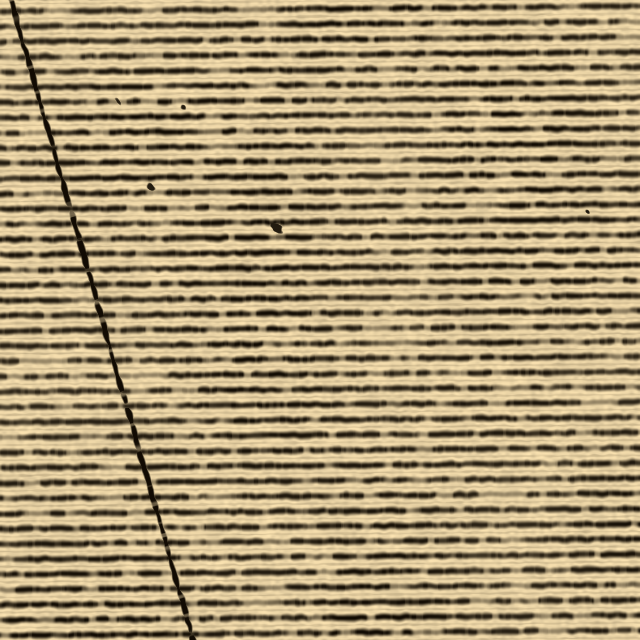
Write a WebGL 2 fragment shader that draws this pattern.

```glsl
#version 300 es
precision highp float;
// Fine, worn horizontal ruling on tan paper, crossed by one slanted stroke and a few specks.

#define ROWS 42.05        // ruled lines up the canvas
#define ROW_PHASE 0.30    // offset of the first line, in rows
#define TILT 0.008        // rise of the lines per canvas width
#define LINE_REACH 0.335  // soft half width of a line, in rows
#define DASH_RATE 62.0    // ink breaks across the canvas
#define WEAR 0.55         // ink lost in a break
#define GRAIN 0.09        // paper mottling
#define STROKE_HALF 0.0042
#define PAPER vec3(0.93, 0.84, 0.655)
#define SHADE vec3(0.77, 0.69, 0.53)
#define INK vec3(0.07, 0.045, 0.01)

uniform vec2 u_resolution;
out vec4 fragColor;

// Integer hash of a lattice cell, 0 to 1
float hash(vec2 cell) {
    uvec2 q = uvec2(ivec2(cell)) * uvec2(1597334673u, 3812015801u);
    uint n = (q.x ^ q.y) * 1597334673u;
    n = (n ^ (n >> 15)) * 2246822519u;
    n ^= n >> 13;
    return float(n >> 8) / 16777216.0;
}

float noise(vec2 p) {
    vec2 i = floor(p), f = fract(p);
    f = f * f * (3.0 - 2.0 * f);
    return mix(mix(hash(i), hash(i + vec2(1, 0)), f.x),
               mix(hash(i + vec2(0, 1)), hash(i + vec2(1, 1)), f.x), f.y);
}

// Ink coverage of the ruled lines; gap returns the distance from a line in rows
float ruledLines(vec2 uv, out float gap) {
    float row = (uv.y - TILT * uv.x) * ROWS - ROW_PHASE + 0.5;
    float id = floor(row);
    float wobble = 0.09 * (noise(vec2(uv.x * 85.0, id + 200.0)) - 0.5);
    gap = abs(fract(row) - 0.5 + wobble);

    // Short breaks, finer nicks and broad patches of fading
    float dash = noise(vec2(uv.x * DASH_RATE + 9.0 * hash(vec2(id, 77)), id));
    float nick = noise(vec2(uv.x * 170.0, id + 400.0));
    float fade = noise(uv * 5.0 + 31.0);
    float strength = 1.0 - WEAR * smoothstep(0.42, 0.08, dash);
    strength *= 0.85 + 0.15 * smoothstep(0.1, 0.6, nick);
    strength *= mix(0.86, 1.04, fade);

    float reach = LINE_REACH + 0.10 * (dash - 0.5) + 0.05 * (nick - 0.5);
    return min(strength, 1.0) * smoothstep(reach, 0.02, gap);
}

// Slanted stroke from the top left to the lower edge, with rough sides
float slantedStroke(vec2 uv, float soft) {
    vec2 foot = vec2(0.302, 0.0), along = normalize(vec2(-0.285, 1.0));
    vec2 rel = uv - foot;
    float across = rel.x * along.y - rel.y * along.x;
    float t = dot(rel, along);
    across += 0.0022 * (noise(vec2(t * 90.0, 611)) - 0.5);
    float halfWidth = STROKE_HALF * mix(0.65, 1.25, noise(vec2(t * 60.0, 633)));
    float pale = 1.0 - 0.45 * smoothstep(0.3, 0.05, noise(vec2(t * 100.0, 655)));
    return pale * smoothstep(halfWidth + soft, halfWidth - soft, abs(across));
}

// Stray blots: position and radius
float specks(vec2 uv, float soft) {
    vec3 blots[5] = vec3[5](vec3(0.236, 0.707, 0.0065), vec3(0.432, 0.645, 0.0085),
        vec3(0.185, 0.841, 0.004), vec3(0.286, 0.833, 0.0035), vec3(0.919, 0.668, 0.003));
    float cover = 0.0;
    for (int i = 0; i < 5; i++) {
        vec2 d = uv - blots[i].xy;
        d.y += 0.45 * d.x;
        float r = length(d * vec2(0.9, 1.15)) + 0.004 * (noise(uv * 170.0) - 0.5);
        float edge = blots[i].z;
        cover = max(cover, smoothstep(edge + soft, edge - soft, r));
    }
    return cover;
}

void main() {
    vec2 uv = gl_FragCoord.xy / u_resolution;
    float soft = max(0.0018, 1.0 / min(u_resolution.x, u_resolution.y));

    float gap;
    float ink = ruledLines(uv, gap);

    // Paper: mottled, with a faint dull band midway between lines
    float mottle = noise(uv * vec2(150.0, 210.0)) - 0.5;
    float blotch = noise(uv * 24.0 + 50.0) - 0.5;
    float band = smoothstep(0.38, 0.5, gap) * (0.35 + 0.5 * noise(uv * vec2(45.0, 90.0)));
    vec3 color = mix(PAPER, SHADE, clamp(band, 0.0, 1.0));
    color *= 1.0 + GRAIN * mottle + 0.05 * blotch;

    // Ink over paper
    ink = max(ink, slantedStroke(uv, soft));
    ink = max(ink, 0.92 * specks(uv, soft));
    color = mix(color, INK, ink);
    fragColor = vec4(clamp(color, 0.0, 1.0), 1.0);
}
```
